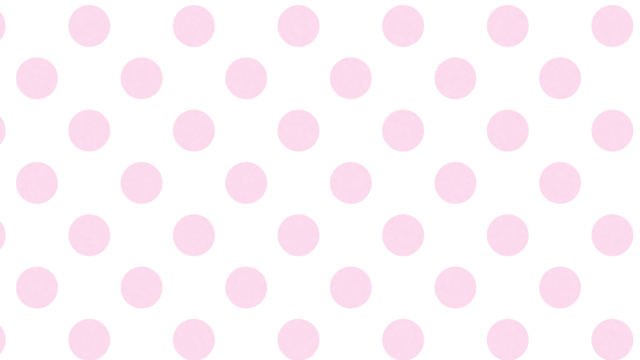
Reproduce this pattern procedurally as a Shadertoy shader.

```glsl
// Pale pink polka dots in staggered rows on white, with a faint paper grain.

const vec3 PAPER = vec3(1.0);
const vec3 PINK = vec3(0.985, 0.857, 0.929);

// Lengths are fractions of the canvas height
const float PITCH = 0.2906;
const float RADIUS = 0.0582;
const float EDGE = 0.0025;
const float GRAIN_CELLS = 110.0;
const float GRAIN_STRENGTH = 0.012;
const vec2 ANCHOR = vec2(0.9745, 0.4919);

float hash(vec2 p) {
    return fract(sin(dot(p, vec2(127.1, 311.7))) * 43758.5453);
}

float valueNoise(vec2 p) {
    vec2 cell = floor(p);
    vec2 f = fract(p);
    f = f * f * (3.0 - 2.0 * f);
    float low = mix(hash(cell), hash(cell + vec2(1.0, 0.0)), f.x);
    float high = mix(hash(cell + vec2(0.0, 1.0)), hash(cell + 1.0), f.x);
    return mix(low, high, f.y);
}

// Signed distance to the nearest dot of a square lattice
float dotLattice(vec2 p, float pitch, float radius) {
    vec2 local = (fract(p / pitch + 0.5) - 0.5) * pitch;
    return length(local) - radius;
}

// Two lattices, the second shifted by half a pitch both ways
float staggeredDots(vec2 p, float pitch, float radius) {
    return min(dotLattice(p, pitch, radius),
               dotLattice(p + 0.5 * pitch, pitch, radius));
}

void mainImage(out vec4 fragColor, in vec2 fragCoord) {
    vec2 p = fragCoord / iResolution.y;

    // Dot coverage with a soft edge
    float dist = staggeredDots(p - ANCHOR, PITCH, RADIUS);
    float soft = max(EDGE, 0.75 / iResolution.y);
    float coverage = 1.0 - smoothstep(-soft, soft, dist);

    // Slight mottling of the printed pink
    float grain = valueNoise(p * GRAIN_CELLS) - 0.5;
    vec3 ink = PINK + grain * GRAIN_STRENGTH * vec3(0.5, 1.0, 0.8);

    fragColor = vec4(mix(PAPER, ink, coverage), 1.0);
}
```
